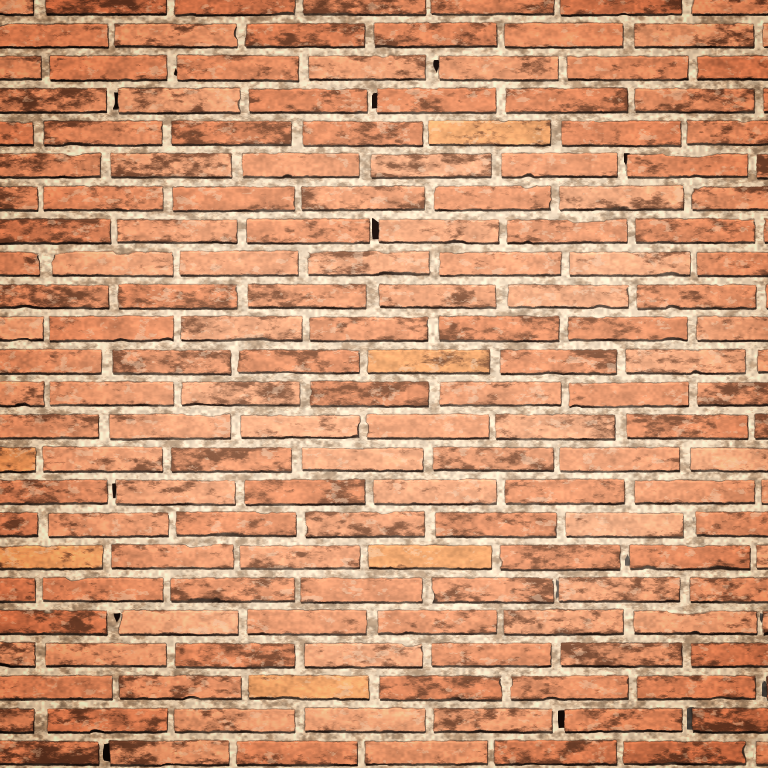
Reproduce this texture procedurally as a WebGL 1 fragment shader.

```glsl
precision highp float;
// Weathered running-bond brick wall: long thin bricks in sandy mortar, lit from above.
// Each cell holds one ragged box with its own size, tilt, tint and stains;
// offset copies of the box give the shadows, and a vignette burns in the corners.
uniform vec2 u_resolution;

const vec2 COUNT = vec2(5.94, 23.55);      // bricks across, courses down
const float COURSE_PHASE = 0.43;           // part of a course hidden above the top
const float EVEN_START = 0.057;            // first joint of even courses
const float ODD_START = 0.143;             // first joint of odd courses
const float COURSE_JITTER = 0.018;
const vec2 JOINT_MIN = vec2(0.018, 0.125); // half joint, as a share of the cell
const vec2 JOINT_VARY = vec2(0.036, 0.045);
const float TILT = 0.014;
const float ROUNDING = 0.0015;
const float RAGGED = 0.0034;
const float CHIP_DEPTH = 0.024;
const vec2 SHADOW_OFFSET = vec2(0.0007, 0.0027);
const float VOID_CHANCE = 0.05;
const float PATCH_CHANCE = 0.30;

const vec3 SALMON = vec3(0.97, 0.71, 0.55);
const vec3 TERRACOTTA = vec3(0.89, 0.58, 0.42);
const vec3 OCHRE = vec3(0.97, 0.70, 0.45);
const vec3 SOOT = vec3(0.44, 0.29, 0.21);
const vec3 LIME = vec3(0.96, 0.83, 0.71);
const vec3 MORTAR_LIGHT = vec3(0.96, 0.87, 0.76);
const vec3 MORTAR_DARK = vec3(0.74, 0.63, 0.52);
const vec3 CEMENT = vec3(0.42, 0.39, 0.36);
const vec3 SHADOW = vec3(0.13, 0.08, 0.06);

float hash(vec2 p) {
  vec3 a = fract(p.xyx * 0.1031);
  a += dot(a, a.yzx + 33.33);
  return fract((a.x + a.y) * a.z);
}

float noise(vec2 p) {
  vec2 i = floor(p), f = fract(p);
  f = f * f * (3.0 - 2.0 * f);
  return mix(mix(hash(i), hash(i + vec2(1.0, 0.0)), f.x),
             mix(hash(i + vec2(0.0, 1.0)), hash(i + 1.0), f.x), f.y);
}

float fbm(vec2 p) {
  float sum = 0.0, amp = 0.433;
  for (int k = 0; k < 4; k++) {
    sum += amp * noise(p);
    p = p * 2.03 + 17.1;
    amp *= 0.64;
  }
  return sum;
}

float boxDistance(vec2 p, vec2 halfSize) {
  vec2 e = abs(p) - halfSize + ROUNDING;
  return length(max(e, 0.0)) + min(max(e.x, e.y), 0.0) - ROUNDING;
}

void main() {
  vec2 p = gl_FragCoord.xy / u_resolution;
  vec2 q = vec2(p.x, 1.0 - p.y);           // y runs down the courses
  float px = 0.8 / min(u_resolution.x, u_resolution.y);

  // Course, brick cell and position inside it
  float course = floor(q.y * COUNT.y + COURSE_PHASE);
  float start = mix(EVEN_START, ODD_START, mod(course, 2.0));
  start += (hash(vec2(course, 91.0)) - 0.5) * COURSE_JITTER;
  vec2 grid = vec2((q.x - start) * COUNT.x, q.y * COUNT.y + COURSE_PHASE);
  vec2 cell = floor(grid) + 20.0;
  vec2 size = 1.0 / COUNT;
  vec2 local = fract(grid) * size;

  // Brick outline with ragged edges and chipped corners
  vec2 lo = size * (JOINT_MIN + JOINT_VARY * vec2(hash(cell), hash(cell + 31.0)));
  vec2 hi = size * (1.0 - JOINT_MIN - JOINT_VARY * vec2(hash(cell + 57.0), hash(cell + 73.0)));
  vec2 fromMid = local - 0.5 * (lo + hi);
  fromMid.y += (hash(cell + 11.0) - 0.5) * TILT * fromMid.x;
  vec2 halfSize = 0.5 * (hi - lo);
  float rough = (fbm(q * 85.0) - 0.5) * RAGGED
              + max(noise(q * vec2(32.0, 45.0)) - 0.82, 0.0) * CHIP_DEPTH;
  float d = boxDistance(fromMid, halfSize) + rough;
  float shadowD = boxDistance(fromMid - SHADOW_OFFSET, halfSize) + rough * 0.6;
  float brick = 1.0 - smoothstep(-px, px, d);
  float shadow = 1.0 - smoothstep(-px, px, shadowD);

  // Sandy mortar, grey repairs low on the right, open holes in some joints
  float grain = noise(q * 250.0) - 0.5;
  vec3 mortar = mix(MORTAR_LIGHT, MORTAR_DARK, smoothstep(0.42, 0.76, fbm(q * vec2(60.0, 95.0))));
  mortar *= 1.0 + 0.24 * grain;
  vec2 jointMid = vec2(lo.x * 0.6, size.y * 0.5);
  float hole = boxDistance(local - jointMid, vec2(0.005, 0.012)) + (noise(q * 60.0) - 0.4) * 0.012;
  float holeMask = 1.0 - smoothstep(-px, px, hole);
  float repairZone = smoothstep(0.60, 0.75, p.x) * (1.0 - smoothstep(0.28, 0.36, p.y));
  float repair = repairZone * step(1.0 - PATCH_CHANCE, hash(cell + 5.0));
  mortar = mix(mortar, CEMENT * (1.0 + 0.3 * grain), repair * holeMask);
  mortar = mix(mortar, SHADOW, holeMask * (1.0 - repair) * step(1.0 - VOID_CHANCE, hash(cell + 43.0)));
  float contact = (1.0 - smoothstep(0.0, 0.0018, abs(d))) * noise(q * 50.0);
  mortar = mix(mortar, SHADOW, max(shadow * (0.60 + 0.40 * noise(q * 38.0)), 0.5 * contact));

  // Fired clay: tint per brick, streaks, soot, lime scuffs and a lit top edge
  float corner = smoothstep(0.26, 0.74, length(p - vec2(0.54, 0.50)));
  vec3 clay = mix(SALMON, TERRACOTTA, hash(cell + 19.0));
  clay = mix(clay, OCHRE, 0.65 * step(0.93, hash(cell + 67.0)));
  vec2 skin = q + cell * 3.7;
  clay *= 0.83 + 0.32 * fbm(skin * vec2(45.0, 85.0)) + 0.13 * grain;
  float soot = 0.5 * fbm(skin * vec2(20.0, 45.0)) + 0.5 * fbm(skin * vec2(65.0, 130.0) + 3.0);
  soot += 0.16 * (hash(cell + 83.0) - 0.5) + 0.06 * corner;
  soot += 0.05 * smoothstep(-0.006, 0.0, d);
  clay = mix(clay, SOOT, 0.80 * smoothstep(0.53, 0.74, soot));
  clay = mix(clay, LIME, 0.45 * smoothstep(0.60, 0.74, fbm(skin * vec2(60.0, 100.0) + 9.0)));
  clay *= 1.0 + 0.08 * brick * (1.0 - shadow);
  clay = mix(clay, SHADOW, 0.22 * (1.0 - smoothstep(0.0, 0.0014, -d)));

  // Vignette deepens and saturates toward the corners
  vec3 color = mix(mortar, clay, brick);
  color = pow(clamp(color * 1.03, 0.0, 1.0), vec3(1.0 + 0.62 * corner)) * (1.0 - 0.13 * corner);
  gl_FragColor = vec4(color, 1.0);
}
```
